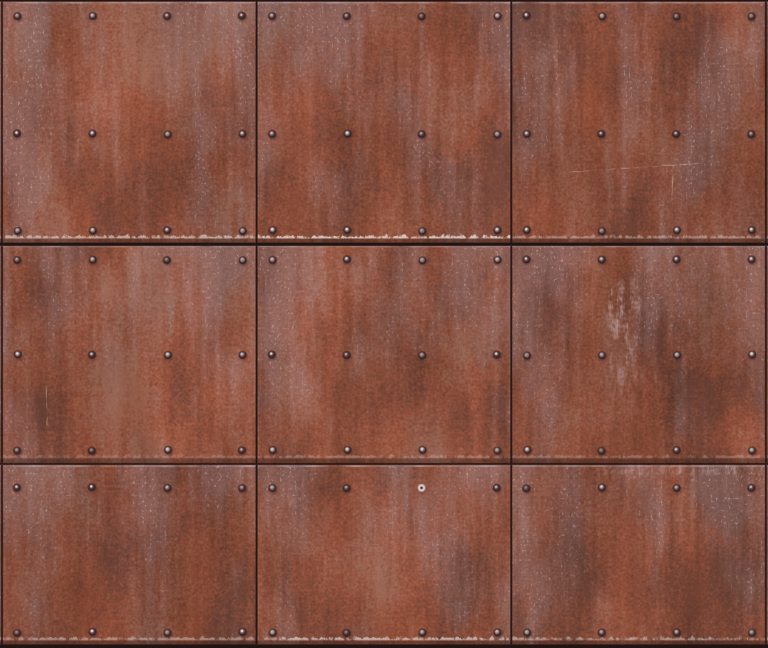
A Shadertoy shader for this texture:

```glsl
const vec4 SEAM_Y = vec4(0.003, 0.284, 0.623, 0.999);   // panel edges, bottom to top
const vec3 MID_BOLT_Y = vec3(-1.0, 0.452, 0.793);       // negative for no middle line
const vec3 TOP_BOLT_Y = vec3(0.247, 0.599, 0.9753);
const vec3 SEAM_HALF = vec3(0.0022, 0.001, 0.0022);     // half width of the seam under each row
const float PANEL_W = 0.393;
const float PANEL_X0 = 0.003;
const float SIDE_HALF = 0.0011;
const float BOLT_INSET = 0.024;
const float BOLT_PITCH = 0.1157;
const float BOLT_R = 0.006;
const mat3 CRUST = mat3(0.55, 0.8, 0.6,  0.25, 0.35, 0.3,  0.75, 1.0, 0.5);  // [row][column]
const vec3 DARK  = vec3(0.27, 0.16, 0.16);
const vec3 BROWN = vec3(0.44, 0.265, 0.215);
const vec3 RUST  = vec3(0.55, 0.305, 0.225);
const vec3 WARM  = vec3(0.57, 0.375, 0.31);
const vec3 MAUVE = vec3(0.56, 0.43, 0.42);
const vec3 PALE  = vec3(0.76, 0.68, 0.68);

vec2 hash2(vec2 p) {
    vec3 q = fract(p.xyx * vec3(0.1031, 0.1030, 0.0973));
    q += dot(q, q.yzx + 33.33);
    return fract((q.xx + q.yz) * q.zy);
}
float corner(vec2 cell, vec2 f, vec2 o) {
    return dot(hash2(cell + o) * 2.0 - 1.0, f - o);
}
float gradNoise(vec2 p) {
    vec2 i = floor(p), f = p - i;
    vec2 u = f * f * f * (f * (f * 6.0 - 15.0) + 10.0);
    vec2 e = vec2(0.0, 1.0);
    return mix(mix(corner(i, f, e.xx), corner(i, f, e.yx), u.x),
               mix(corner(i, f, e.xy), corner(i, f, e.yy), u.x), u.y);
}
float fbm(vec2 p) {
    float sum = 0.0, amp = 1.0;
    for (int k = 0; k < 4; k++) {
        sum += amp * gradNoise(p);
        p = mat2(1.9, 0.15, -0.15, 2.1) * p + 17.3;
        amp *= 0.55;
    }
    return sum;
}
float disc(vec2 d, float r, float aa) {
    return 1.0 - smoothstep(r - aa, r + aa, length(d));
}
float band(float x, float lo, float hi, float soft) {
    return smoothstep(lo - soft, lo + soft, x) * (1.0 - smoothstep(hi - soft, hi + soft, x));
}
float scratch(vec2 p, vec2 a, vec2 b, float aa) {
    vec2 d = b - a;
    vec2 q = p - a - d * clamp(dot(p - a, d) / dot(d, d), 0.0, 1.0);
    return disc(q + 0.002 * gradNoise(p * 40.0), 0.0007, aa) * smoothstep(-0.25, 0.2, gradNoise(p * 70.0));
}

vec3 rustSheet(vec2 p, vec2 id, float rise, float side) {
    vec2 s = p + id * 9.7 + 20.0;
    float broad = fbm(s * vec2(7.0, 4.5));
    float streak = fbm(s * vec2(70.0, 5.0));
    float grain = gradNoise(s * 230.0) + 0.6 * gradNoise(s * 115.0);
    float sheet = hash2(id + 4.0).x - 0.5;
    float tone = 0.45 + 0.6 * broad + 0.12 * streak + 0.2 * grain + 0.15 * sheet;
    vec3 col = mix(BROWN, RUST, smoothstep(0.1, 0.5, tone));
    col = mix(col, WARM, smoothstep(0.4, 0.75, tone));
    // grey bloom toward the top and sides, bare orange toward the middle
    float cover = fbm(s * vec2(11.0, 4.0) + 5.0) + 0.55 * rise + 0.3 * side - 0.3 + 0.25 * streak;
    float bloom = smoothstep(-0.05, 0.7, cover);
    col = mix(col, MAUVE, 0.6 * bloom);
    col = mix(col, vec3(0.57, 0.29, 0.19), 0.35 * smoothstep(0.05, 0.6, -cover));
    // slow light and shade, fine runs, grit
    col *= 1.0 + 0.22 * fbm(s * vec2(8.0, 3.0) + 31.0) + 0.07 * sheet + 0.05 * streak + 0.1 * grain;
    float fleck = smoothstep(0.15, 0.5, gradNoise(s * vec2(260.0, 210.0)) + 0.15 * streak);
    return mix(col, PALE, 0.4 * (0.15 + bloom) * fleck);
}

vec3 addBolt(vec3 col, vec2 d, vec2 rnd, float washer, float aa) {
    col = mix(col, DARK, 0.5 * (1.0 - smoothstep(0.4, 1.7, length(d - vec2(0.001, -0.002)) / BOLT_R)));
    col = mix(col, mix(DARK * 0.85, PALE * 1.1, washer), disc(d, BOLT_R, aa * 1.4));
    vec3 cap = mix(MAUVE * 0.7, PALE * 0.85, rnd.x) * (0.9 + 60.0 * dot(d, vec2(-0.7, 0.7)));
    col = mix(col, cap, (1.0 - washer) * disc(d - vec2(-0.0004, 0.0008), BOLT_R * 0.62, aa * 1.4));
    col = mix(col, DARK, washer * disc(d, BOLT_R * 0.3, aa));
    return mix(col, vec3(0.92, 0.87, 0.86), (0.2 + 0.8 * rnd.y) * (1.0 - washer)
               * disc(d - vec2(-0.0008, 0.0014), BOLT_R * 0.3, aa));
}

void mainImage(out vec4 fragColor, in vec2 fragCoord) {
    float aa = 0.8 / iResolution.y;
    vec2 p = fragCoord / iResolution.y;
    // panel lookup
    int row = p.y > SEAM_Y.z ? 2 : p.y > SEAM_Y.y ? 1 : 0;
    float column = floor((p.x - PANEL_X0) / PANEL_W);
    vec2 id = vec2(column, float(row));
    float left = PANEL_X0 + column * PANEL_W;
    float x = p.x - left, up = p.y - SEAM_Y[row], down = SEAM_Y[row + 1] - p.y;
    vec3 col = rustSheet(p, id, up / (up + down), abs(2.0 * x / PANEL_W - 1.0));
    // mineral runs on the right-hand panels
    float run = smoothstep(-0.2, 0.7, fbm(p * vec2(110.0, 25.0)) + 0.5 * gradNoise(p * 170.0));
    float fall = band(p.x, 0.938, 0.99, 0.01) * band(p.y, 0.31, 0.565, 0.015) * smoothstep(0.28, 0.56, p.y);
    float spill = band(p.x, 0.934, 1.18, 0.01) * band(p.y, 0.268, 0.283, 0.004);
    col = mix(col, PALE, run * (fall * 0.7 + spill * 0.6));
    float marks = scratch(p, vec2(0.88, 0.735), vec2(1.083, 0.748), aa)
                + scratch(p, vec2(1.039, 0.745), vec2(1.037, 0.696), aa)
                + scratch(p, vec2(0.071, 0.406), vec2(0.0725, 0.344), aa);
    col = mix(col, PALE, 0.6 * min(marks, 1.0));
    // lower lip and its ragged white crust
    float ragged = fbm(vec2(p.x * 110.0, p.y * 60.0 + id.y * 8.0));
    col *= 1.0 - 0.25 * (1.0 - smoothstep(0.006, 0.012, up));
    float crust = band(up, 0.009, 0.0125 + 0.006 * ragged, 0.0018) * CRUST[row][int(clamp(column, 0.0, 2.0))];
    crust *= smoothstep(-0.6, 0.15, ragged + 0.6 * gradNoise(vec2(p.x * 11.0, id.y)));
    col = mix(col, vec3(0.86, 0.81, 0.79), 0.9 * crust);
    // lit upper edge, then the dark seams
    float worn = clamp(0.4 + 0.8 * gradNoise(vec2(p.x * 30.0, id.y * 5.0)), 0.0, 1.0);
    col = mix(col, PALE, worn * band(down, 0.002, 0.0045, 0.0012));
    float seamTop = row < 2 ? SEAM_HALF[row + 1] : 0.001;
    float gap = min(min(x, PANEL_W - x) - SIDE_HALF, min(up - SEAM_HALF[row], down - seamTop));
    col = mix(col, DARK * 0.5, 1.0 - smoothstep(-aa, aa * 1.5, gap));
    // bolts: four per line, two or three lines per panel
    float slot = clamp(round((x - BOLT_INSET) / BOLT_PITCH), 0.0, 3.0);
    vec3 lines = vec3(SEAM_Y[row] + 0.021, MID_BOLT_Y[row], TOP_BOLT_Y[row]);
    for (int k = 0; k < 3; k++) {
        vec2 rnd = hash2(vec2(column * 4.0 + slot, id.y * 3.0 + float(k)) + 7.0);
        vec2 center = vec2(left + BOLT_INSET + slot * BOLT_PITCH, lines[k]) + (rnd - 0.5) * 0.002;
        float washer = float(row == 0 && k == 2 && column == 1.0 && slot == 2.0);
        col = addBolt(col, p - center, rnd, washer, aa);
    }
    fragColor = vec4(col, 1.0);
}
```
